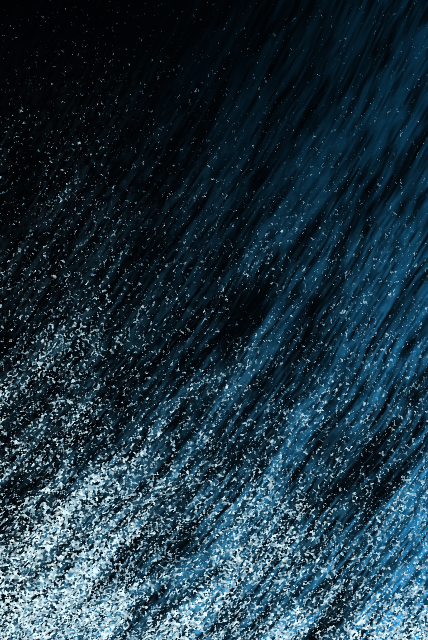
Write a Shadertoy shader that draws this texture.

```glsl
// Sunlit glitter scattered over dark, wind-combed water, streaming up to the right.

const float STREAK_ANGLE = 0.97;   // radians from the horizontal
const float STREAK_BEND = 0.14;    // streaks steepen toward the top right
const float RIDGE_ANGLE = 0.72;    // shallower ridges that gather the glints
const float GLINT_SCALE = 500.0;   // glint cells per canvas height
const float GLINT_SOFTNESS = 0.30;
const float SHEEN = 0.66;          // strength of the diffuse light under the glints
const vec3 ABYSS = vec3(0.003, 0.008, 0.016);
const vec3 WATER = vec3(0.06, 0.31, 0.46);
const vec3 SHEEN_COLOR = vec3(0.30, 0.56, 0.67);
const vec3 GLINT_DIM = vec3(0.22, 0.43, 0.53);
const vec3 GLINT_BRIGHT = vec3(0.90, 0.98, 1.0);
const vec3 GLINT_WARM = vec3(1.0, 0.95, 0.84);

float hash(vec2 cell) {
    vec3 h = fract(vec3(cell.xyx) * 0.1031);
    h += dot(h, h.yzx + 33.33);
    return fract((h.x + h.y) * h.z);
}

float noise(vec2 p) {
    vec2 cell = floor(p);
    vec2 f = fract(p);
    f = f * f * (3.0 - 2.0 * f);
    float low = mix(hash(cell), hash(cell + vec2(1, 0)), f.x);
    float high = mix(hash(cell + vec2(0, 1)), hash(cell + vec2(1, 1)), f.x);
    return mix(low, high, f.y);
}

float fbm(vec2 p) {
    float sum = 0.0;
    float gain = 0.53;
    for (int i = 0; i < 4; i++) {
        sum += gain * noise(p);
        p = p * 2.03 + vec2(17.3, 9.1);
        gain *= 0.5;
    }
    return sum;
}

// Coordinates across and along a direction.
vec2 combSpace(vec2 p, float angle) {
    vec2 along = vec2(cos(angle), sin(angle));
    return vec2(dot(p, vec2(along.y, -along.x)), dot(p, along));
}

// Soft elongated patch, tilted by its own angle.
float swell(vec2 p, vec2 centre, vec2 size, float angle) {
    vec2 d = combSpace(p - centre, angle).yx / size;
    return exp(-dot(d, d));
}

// Large crests (positive) and troughs (negative).
float relief(vec2 p) {
    float crest = swell(p, vec2(0.43, 0.625), vec2(0.12, 0.024), 0.75)
        + 0.8 * swell(p, vec2(0.54, 0.60), vec2(0.10, 0.013), 0.50)
        + 0.8 * swell(p, vec2(0.29, 0.38), vec2(0.12, 0.028), 0.95)
        + 0.7 * swell(p, vec2(0.07, 0.43), vec2(0.08, 0.035), 0.70)
        + 0.5 * swell(p, vec2(0.60, 0.79), vec2(0.15, 0.035), 0.95)
        + 0.4 * swell(p, vec2(0.14, 0.04), vec2(0.24, 0.060), 0.35);
    float trough = swell(p, vec2(0.03, 0.32), vec2(0.08, 0.026), 0.80)
        + 0.9 * swell(p, vec2(0.25, 0.48), vec2(0.09, 0.014), 0.95)
        + swell(p, vec2(0.42, 0.56), vec2(0.10, 0.016), 0.90)
        + 0.7 * swell(p, vec2(0.35, 0.45), vec2(0.09, 0.012), 1.0)
        + 0.8 * swell(p, vec2(0.27, 0.33), vec2(0.06, 0.016), 0.85)
        + 0.7 * swell(p, vec2(0.49, 0.84), vec2(0.18, 0.030), 1.0)
        + 0.5 * swell(p, vec2(0.22, 0.72), vec2(0.20, 0.030), 0.85);
    return crest - trough;
}

void mainImage(out vec4 fragColor, in vec2 fragCoord) {
    vec2 p = fragCoord / iResolution.y;
    float depth = 1.0 - p.y;
    vec2 q = combSpace(p, STREAK_ANGLE);
    q.x += STREAK_BEND * (q.y - 0.6) * (q.y - 0.6);
    q.x += 0.010 * (noise(q * vec2(11.0, 8.0)) - 0.5);
    q.x += 0.003 * (noise(q * vec2(40.0, 30.0) + 5.0) - 0.5);

    // Broad bands, combed strands and hair-thin ripples.
    float bands = fbm(q * vec2(26.0, 3.6) + 3.0);
    float strands = fbm(q * vec2(95.0, 11.0) + 40.0);
    float ripples = noise(q * vec2(270.0, 34.0) + 11.0);
    float waves = relief(p);

    // Water brightens toward the right and the bottom.
    float lit = clamp(p.x + 0.53 * depth - 0.21, 0.0, 1.0);
    float weave = 0.38 * bands + 0.40 * strands + 0.22 * ripples;
    float comb = smoothstep(0.30, 0.72, weave + 0.10 * waves);
    float body = pow(lit, 1.3) * mix(0.10, 1.38, comb);
    vec3 color = ABYSS + WATER * body * vec3(0.5 + 0.5 * lit, 1.0, 1.0);

    // Glitter thickens downward and to the left, gathered along ridges.
    float slope = max(depth - 0.13 * p.x, 0.0);
    float ridges = fbm(combSpace(p, RIDGE_ANGLE) * vec2(24.0, 7.0) + 71.0);
    float density = 0.025 + 0.88 * pow(slope, 1.45);
    density += 0.06 * (1.0 - smoothstep(0.05, 0.4, p.x)) * smoothstep(0.03, 0.2, depth);
    density *= 0.20 + 0.95 * ridges + 0.65 * bands;
    density += (0.04 + 0.17 * slope) * waves;
    density += 0.55 * slope * (strands - 0.5);
    density = clamp(density, 0.0, 1.0);

    // Diffuse light between the glints, broken by fine ripples.
    vec2 grid = q * GLINT_SCALE;
    float mottle = 0.55 * noise(grid * vec2(0.50, 0.28) + 83.0) + 0.45 * ripples;
    float haze = pow(density, 1.25) * smoothstep(0.2, 0.8, mottle);
    color += SHEEN * SHEEN_COLOR * haze * mix(0.5, 1.1, comb);

    // Two layers of irregular grains, cut by the local density.
    float grain = 0.60 * noise(grid * vec2(1.0, 0.85))
        + 0.40 * noise(grid * vec2(0.53, 0.43) + 19.0);
    float cut = mix(0.77, 0.27, density);
    float glint = smoothstep(cut, cut + GLINT_SOFTNESS, grain);
    float sparkle = noise(grid * 0.6 + 130.0);
    float power = clamp(0.08 + 0.85 * sparkle + 0.5 * (density - 0.4), 0.0, 1.0);
    vec3 sun = mix(GLINT_DIM, GLINT_BRIGHT, power);
    float warm = smoothstep(0.72, 0.9, noise(grid * 0.35 + 57.0));
    sun = mix(sun, GLINT_WARM * power, 0.5 * warm * (1.0 - lit));
    color = mix(color, max(sun, color), glint);

    fragColor = vec4(clamp(color, 0.0, 1.0), 1.0);
}
```
